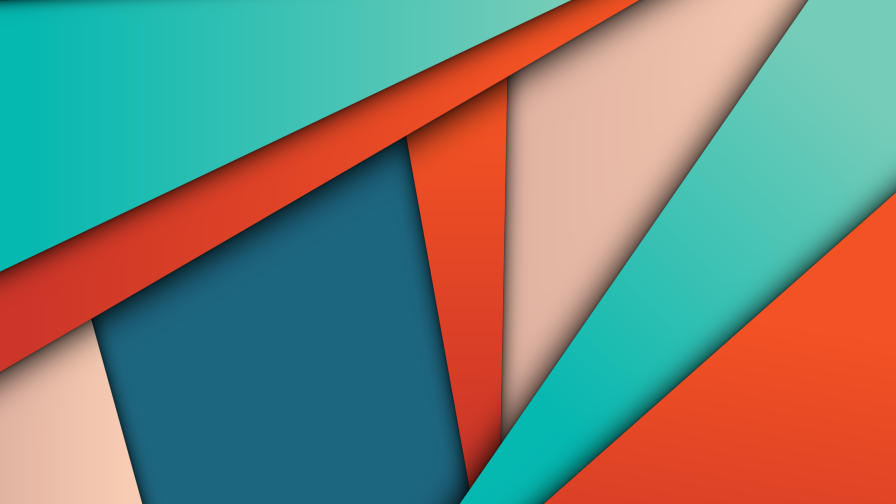
Reproduce this background procedurally as a Shadertoy shader.

```glsl
const vec3 TEAL_DEEP = vec3(0.02, 0.72, 0.69);
const vec3 TEAL_PALE = vec3(0.46, 0.80, 0.72);
const vec3 RED_DEEP = vec3(0.80, 0.21, 0.16);
const vec3 ORANGE = vec3(0.95, 0.32, 0.14);
const vec3 PEACH_DEEP = vec3(0.88, 0.70, 0.635);
const vec3 PEACH_PALE = vec3(0.97, 0.80, 0.70);
const vec3 BLUE = vec3(0.115, 0.40, 0.50);

// Signed distance to the line a-b, negative on the left of its direction
float edgeDistance(vec2 p, vec2 a, vec2 b) {
    vec2 along = normalize(b - a);
    return dot(p - a, vec2(along.y, -along.x));
}

// Linear colour ramp between the points a and b
vec3 ramp(vec2 p, vec2 a, vec2 b, vec3 from, vec3 to) {
    vec2 span = b - a;
    return mix(from, to, clamp(dot(p - a, span) / dot(span, span), 0.0, 1.0));
}

// Soft shadow with a thin dark contact line
float shade(float d, float blur, float strength) {
    float x = max(d, 0.0);
    float soft = strength * exp(-x * x / (blur * blur) - x / blur);
    float contact = 0.35 * exp(-x / 0.003);
    return (1.0 - soft) * (1.0 - contact);
}

// Lay a sheet of paper over what lies below
vec3 layer(vec3 below, vec3 sheet, float d, float blur, float strength, float aa) {
    float cover = 1.0 - smoothstep(-aa, aa, d);
    return mix(below * shade(d, blur, strength), sheet, cover);
}

void mainImage(out vec4 fragColor, in vec2 fragCoord) {
    vec2 p = fragCoord / iResolution.y;
    float aa = 0.75 / iResolution.y;

    // Straight cuts
    float upperCut = edgeDistance(p, vec2(0.0, 0.461), vec2(1.134, 1.0));
    float bandCut = edgeDistance(p, vec2(0.0, 0.262), vec2(1.2685, 1.0));
    float leftCut = edgeDistance(p, vec2(0.2824, 0.0), vec2(0.1806, 0.368));
    float wedgeLeft = edgeDistance(p, vec2(0.8056, 0.7315), vec2(0.9306, 0.037));
    float wedgeRight = edgeDistance(p, vec2(0.9931, 0.1204), vec2(1.0069, 0.8495));
    float stripCut = edgeDistance(p, vec2(1.6042, 1.0), vec2(0.912, 0.0));
    float cornerCut = edgeDistance(p, vec2(1.7778, 0.618), vec2(1.0787, 0.0));
    float topCut = edgeDistance(p, vec2(0.0, 1.0), vec2(0.35, 1.02));

    // Sheet colours
    vec3 rightPeach = ramp(p, vec2(1.0, 0.5), vec2(1.75, 0.5), PEACH_DEEP, PEACH_PALE);
    vec3 leftPeach = ramp(p, vec2(0.0), vec2(0.25, 0.0), PEACH_DEEP, PEACH_PALE);
    vec3 wedge = ramp(p, vec2(1.0, 0.08), vec2(1.0, 0.75), RED_DEEP, ORANGE);
    vec3 band = ramp(p, vec2(0.05, 0.0), vec2(1.05, 0.0), RED_DEEP, ORANGE);
    vec3 upper = ramp(p, vec2(0.05, 0.0), vec2(1.1, 0.0), TEAL_DEEP, TEAL_PALE);
    vec3 strip = ramp(p, vec2(1.08, 0.18), vec2(1.7, 0.82), TEAL_DEEP, TEAL_PALE);
    vec3 corner = ramp(p, vec2(1.4, -0.3), vec2(1.5, 0.36), RED_DEEP, ORANGE);

    // Stack from the bottom up
    vec3 color = mix(rightPeach, BLUE, smoothstep(-aa, aa, -wedgeRight));
    color = layer(color, leftPeach, leftCut, 0.025, 0.45, aa);
    color = layer(color, wedge, max(wedgeLeft, wedgeRight), 0.03, 0.45, aa);
    color = layer(color, band, bandCut, 0.055, 0.6, aa);
    color = layer(color, upper * shade(topCut, 0.025, 0.5), upperCut, 0.04, 0.5, aa);
    color = layer(color, strip, stripCut, 0.05, 0.55, aa);
    color = layer(color, corner, cornerCut, 0.04, 0.5, aa);

    fragColor = vec4(color, 1.0);
}
```
